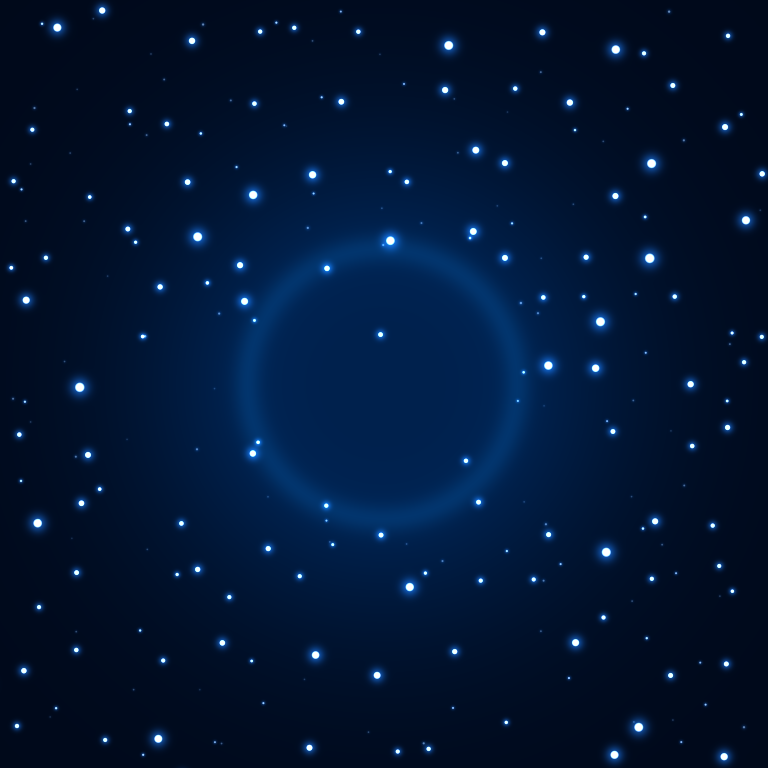
Reproduce this background procedurally as a Shadertoy shader.

```glsl
// Deep blue night sky with scattered white stars around a soft glowing ring.

const vec2 RING_CENTER = vec2(0.498, 0.500);
const float RING_RADIUS = 0.176;
const float RING_SOFTNESS = 0.019;

const vec3 NIGHT_BLUE = vec3(0.0, 0.034, 0.102);
const vec3 HALO_BLUE = vec3(0.0, 0.147, 0.310);
const vec3 RING_BLUE = vec3(0.008, 0.068, 0.105);
const vec3 STAR_WHITE = vec3(0.94, 0.98, 1.0);
const vec3 STAR_GLOW = vec3(0.08, 0.32, 0.62);

float hash(vec2 p) {
    return fract(sin(dot(p, vec2(127.1, 311.7))) * 43758.5453);
}

vec2 hash2(vec2 p) {
    return vec2(hash(p), hash(p + 47.3));
}

float gaussian(float x, float width) {
    return exp(-x * x / (width * width));
}

// Halo that is level inside the ring and fades away outside it.
vec3 skyColor(float r) {
    float halo = gaussian(max(r, RING_RADIUS), 0.30);
    halo *= mix(0.91, 1.0, smoothstep(0.06, RING_RADIUS, r));
    float ring = gaussian(r - RING_RADIUS, RING_SOFTNESS);
    return NIGHT_BLUE + HALO_BLUE * halo + RING_BLUE * ring;
}

// Bright core with a smooth edge, plus a faint blue bloom.
vec3 starLight(float d, float radius, float brightness, float pixel) {
    float edge = max(pixel, radius * 0.25);
    float core = 1.0 - smoothstep(radius - edge, radius + edge, d);
    float bloom = gaussian(d, radius * 2.1);
    return (STAR_WHITE * core + STAR_GLOW * bloom) * brightness;
}

// One jittered star per grid cell; density drops inside the ring.
vec3 starLayer(vec2 uv, float cells, float density, vec2 sizes, vec2 levels,
               float seed, float pixel) {
    vec3 light = vec3(0.0);
    vec2 home = floor(uv * cells);
    for (int y = -1; y <= 1; y++) {
        for (int x = -1; x <= 1; x++) {
            vec2 cell = home + vec2(x, y);
            vec2 key = cell + seed;
            vec2 position = (cell + 0.08 + 0.84 * hash2(key)) / cells;
            float outside = smoothstep(0.13, 0.19, distance(position, RING_CENTER));
            float present = step(hash(key + 13.7), density * mix(0.12, 1.0, outside));
            float size = hash(key + 29.1);
            float radius = mix(sizes.x, sizes.y, size * size);
            float brightness = mix(levels.x, levels.y, size) * present;
            light += starLight(distance(uv, position), radius, brightness, pixel);
        }
    }
    return light;
}

void mainImage(out vec4 fragColor, in vec2 fragCoord) {
    float scale = min(iResolution.x, iResolution.y);
    vec2 uv = (fragCoord - 0.5 * iResolution.xy) / scale + 0.5;
    float pixel = 0.7 / scale;

    vec3 color = skyColor(distance(uv, RING_CENTER));

    // Bright stars, then small stars and faint dust
    color += starLayer(uv, 11.0, 0.88, vec2(0.0026, 0.0058), vec2(0.9, 1.0), 3.0, pixel);
    color += starLayer(uv, 10.0, 0.60, vec2(0.0012, 0.0024), vec2(0.5, 1.0), 71.0, pixel);
    color += starLayer(uv, 13.0, 0.45, vec2(0.0009, 0.0015), vec2(0.1, 0.4), 139.0, pixel);

    fragColor = vec4(min(color, 1.0), 1.0);
}
```
